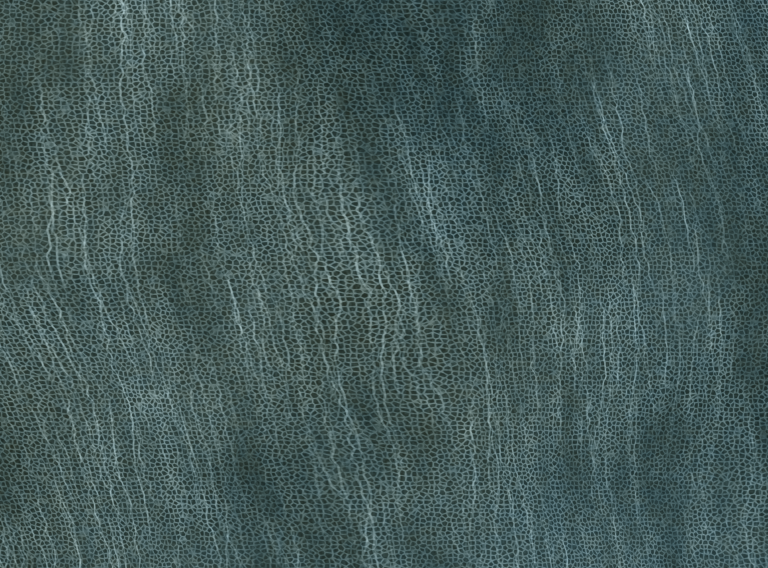
A WebGL 1 fragment shader for this texture:

```glsl
precision highp float;
// Worn teal leather: a fine net of pale cell borders around dark grains,
// crossed by bundles of jagged, mostly upright creases that follow a bent
// flow field. Broad noise adds scuffs, haze and a blue to green drift.

uniform vec2 u_resolution;

// Tones are measured on the green channel, lengths in canvas heights.
const vec3 SHADOW = vec3(0.13, 0.19, 0.18);
const vec3 MIDDLE = vec3(0.24, 0.33, 0.33);
const vec3 LIGHT = vec3(0.45, 0.55, 0.56);
const vec3 BLUE_DRIFT = vec3(-0.022, 0.0, 0.026);
const vec2 GRAIN_COUNT = vec2(108.0, 124.0);
const float BASE_TONE = 0.222;
const float NET_GAIN = 0.235;
const float CREASE_GAIN = 0.25;
const float BROAD_GAIN = 0.10;
const float SPECK_GAIN = 0.09;
const float CREASE_WIDTH = 0.0027;
const float LEAN = 0.13;
const float BEND = 0.16;

float hash(vec2 p) {
  vec3 q = fract(p.xyx * vec3(0.1031, 0.1030, 0.0973));
  q += dot(q, q.yzx + 33.33);
  return fract((q.x + q.y) * q.z);
}

vec2 hash2(vec2 p) {
  return vec2(hash(p), hash(p + vec2(57.3, 113.7)));
}

float noise(vec2 p) {
  vec2 i = floor(p);
  vec2 f = fract(p);
  f = f * f * (3.0 - 2.0 * f);
  float low = mix(hash(i), hash(i + vec2(1.0, 0.0)), f.x);
  float high = mix(hash(i + vec2(0.0, 1.0)), hash(i + vec2(1.0)), f.x);
  return mix(low, high, f.y);
}

float layeredNoise(vec2 p) {
  return 0.55 * noise(p) + 0.3 * noise(p * 2.1 + 17.0) + 0.15 * noise(p * 4.3 + 41.0);
}

// Pale borders between irregular grains: 1 on a border, 0 inside.
float grainNet(vec2 p) {
  vec2 cell = floor(p);
  vec2 f = fract(p);
  float nearest = 8.0;
  float second = 8.0;
  for (int y = -1; y <= 1; y++) {
    for (int x = -1; x <= 1; x++) {
      vec2 g = vec2(float(x), float(y));
      float d = length(g + 0.1 + 0.8 * hash2(cell + g + 200.0) - f);
      second = min(second, max(nearest, d));
      nearest = min(nearest, d);
    }
  }
  return 1.0 - smoothstep(0.02, 0.5, second - nearest);
}

// Jagged strands, one per column, that fade in and out along their length.
float creases(vec2 p, float count, float seed) {
  float column = floor(p.x * count);
  float total = 0.0;
  for (int k = -1; k <= 1; k++) {
    float id = column + float(k);
    float row = id * 7.0 + seed;
    float sway = noise(vec2(row, p.y * 11.0)) - 0.5;
    float jag = noise(vec2(row + 3.0, p.y * 62.0)) - 0.5;
    float center = (id + 0.2 + 0.6 * hash(vec2(id, seed))) / count;
    float away = abs(p.x - center - 0.016 * sway - 0.008 * jag);
    float fade = smoothstep(0.36, 0.8, noise(vec2(row + 5.0, p.y * 5.0 + seed)));
    float uneven = 0.55 + 0.6 * noise(vec2(row, p.y * 45.0 + 9.0));
    total += fade * uneven * (1.0 - smoothstep(0.2, 1.0, away / CREASE_WIDTH));
  }
  return min(total, 1.3);
}

// Upright creases become straight in these coordinates.
vec2 flow(vec2 p) {
  float bend = noise(p * vec2(2.3, 1.7) + 4.0) - 0.5;
  float ripple = noise(p * 6.0 + 31.0) - 0.5;
  float right = max(p.x - 0.85, 0.0);
  return vec2(p.x + (LEAN + 0.25 * right) * p.y + BEND * bend + 0.025 * ripple, p.y);
}

float leatherTone(vec2 p) {
  vec2 q = flow(p);
  float patches = layeredNoise(q * vec2(6.5, 1.9) + 12.0);
  float worn = smoothstep(0.3, 0.68, patches);
  float broad = layeredNoise(p * 3.2 + 60.0) - 0.5;
  float haze = smoothstep(0.58, 0.82, noise(p * vec2(5.0, 3.5) + 80.0));

  float net = grainNet(q * GRAIN_COUNT);
  net *= 0.7 + 0.35 * worn + 0.5 * (noise(q * vec2(38.0, 17.0)) - 0.5);
  float fold = creases(q, 66.0, 11.0);
  fold += 0.8 * creases(vec2(q.x + 0.14 * p.y, p.y), 37.0, 71.0);
  fold *= 0.12 + 0.95 * worn;

  float tone = BASE_TONE + NET_GAIN * net * (1.0 - 0.3 * haze);
  tone += CREASE_GAIN * fold * (1.0 - 0.35 * net);
  tone += BROAD_GAIN * broad + 0.025 * haze + 0.025 * (worn - 0.5);
  return tone + SPECK_GAIN * (noise(p * 290.0) - 0.5);
}

void main() {
  // Average four samples to smooth the fine net.
  float tone = 0.0;
  for (int i = 0; i < 4; i++) {
    vec2 offset = vec2(mod(float(i), 2.0), floor(float(i) * 0.5)) * 0.5 - 0.25;
    tone += 0.25 * leatherTone((gl_FragCoord.xy + offset) / u_resolution.y);
  }
  vec2 p = gl_FragCoord.xy / u_resolution.y;
  vec3 color = tone < MIDDLE.g
    ? mix(SHADOW, MIDDLE, (tone - SHADOW.g) / (MIDDLE.g - SHADOW.g))
    : mix(MIDDLE, LIGHT, (tone - MIDDLE.g) / (LIGHT.g - MIDDLE.g));
  float drift = layeredNoise(p * 2.6 + 7.0) + 0.5 * noise(p * 75.0) - 0.75;
  color += BLUE_DRIFT * (1.5 * drift + 0.25 * (p.x - 0.68));
  gl_FragColor = vec4(clamp(color, 0.0, 1.0), 1.0);
}
```
